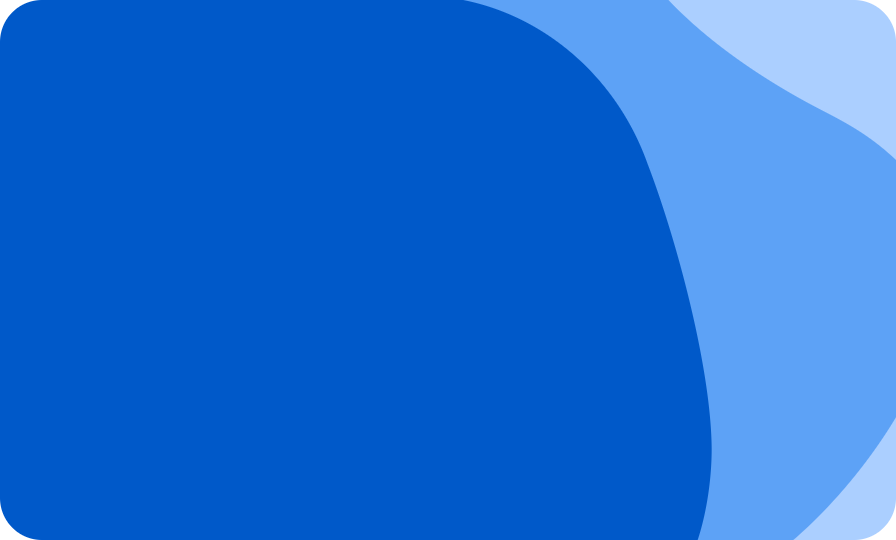
A Shadertoy shader for this background:

```glsl
// A rounded card with a deep blue field, a sky blue wave and two pale corners.
// Each wave border is a chain of cubic Bezier arcs, solved for the height of
// the current point and turned into a signed distance for smooth edges.

#define GRID vec2(768.0, 462.0)   // layout units spanning the canvas
#define CORNER_RADIUS 36.0
#define DEEP_BLUE vec3(0.0, 0.35, 0.79)
#define SKY_BLUE vec3(0.363, 0.637, 0.965)
#define PALE_BLUE vec3(0.67, 0.81, 1.0)
#define OUTSIDE vec3(1.0)
#define SOLVE_STEPS 16

// Distance to an arc with monotone height; negative on its left side.
float arcSide(vec2 p, vec2 a, vec2 b, vec2 c, vec2 d) {
    // Polynomial form: a + t * (k1 + t * (k2 + t * k3))
    vec2 k1 = 3.0 * (b - a);
    vec2 k2 = 3.0 * (a - 2.0 * b + c);
    vec2 k3 = d - a + 3.0 * (b - c);

    // Bisect for the parameter where the arc reaches the height of p
    float direction = sign(d.y - a.y);
    float t = 0.5;
    float stride = 0.25;
    for (int i = 0; i < SOLVE_STEPS; i++) {
        float y = a.y + t * (k1.y + t * (k2.y + t * k3.y));
        t += stride * direction * sign(p.y - y);
        stride *= 0.5;
    }

    // Scale the horizontal gap by the slope of the tangent
    float x = a.x + t * (k1.x + t * (k2.x + t * k3.x));
    vec2 tangent = k1 + t * (2.0 * k2 + 3.0 * t * k3);
    return (p.x - x) * abs(tangent.y) / max(length(tangent), 1e-4);
}

// Border between the deep field and the wave, from top to bottom.
float fieldSide(vec2 p) {
    vec2 shoulder = vec2(555, 322), bulge = vec2(610, 78);
    if (p.y > shoulder.y)
        return arcSide(p, vec2(397, 462), vec2(468, 448), vec2(529, 395), shoulder);
    if (p.y > bulge.y)
        return arcSide(p, shoulder, vec2(580, 257), vec2(609.5, 147), bulge);
    return arcSide(p, bulge, vec2(610, 50), vec2(605, 21), vec2(598, 0));
}

// Border of the pale area in the upper right.
float upperPaleSide(vec2 p) {
    vec2 bend = vec2(700, 370);
    if (p.y > bend.y)
        return arcSide(p, vec2(573, 462), vec2(608, 425), vec2(656, 393), bend);
    return arcSide(p, bend, vec2(725, 357), vec2(750, 345), vec2(778, 315));
}

// Border of the pale area in the lower right.
float lowerPaleSide(vec2 p) {
    return arcSide(p, vec2(776, 119), vec2(752, 75), vec2(717, 32), vec2(680, 0));
}

// Signed distance to the rounded card, negative inside.
float cardDistance(vec2 p) {
    vec2 q = abs(p - 0.5 * GRID) - 0.5 * GRID + CORNER_RADIUS;
    return length(max(q, 0.0)) + min(max(q.x, q.y), 0.0) - CORNER_RADIUS;
}

void mainImage(out vec4 fragColor, in vec2 fragCoord) {
    vec2 p = fragCoord / iResolution.xy * GRID;
    float pixel = GRID.y / iResolution.y;

    // Layers from the deep field up to the pale corners
    float wave = clamp(0.5 + fieldSide(p) / pixel, 0.0, 1.0);
    float paleSide = max(upperPaleSide(p), lowerPaleSide(p));
    float pale = clamp(0.5 + paleSide / pixel, 0.0, 1.0);
    vec3 color = mix(DEEP_BLUE, SKY_BLUE, wave);
    color = mix(color, PALE_BLUE, pale);

    // Rounded outline of the card
    float outside = clamp(0.5 + cardDistance(p) / pixel, 0.0, 1.0);
    fragColor = vec4(mix(color, OUTSIDE, outside), 1.0);
}
```
